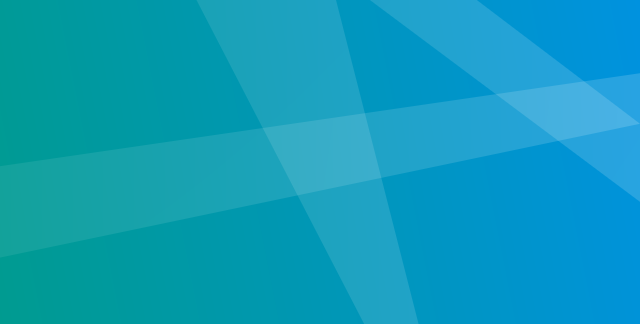
Write a WebGL 2 fragment shader that draws this background.

```glsl
#version 300 es
precision highp float;
// Teal to blue gradient crossed by three translucent tapering light bands.

#define TEAL vec3(0.0, 0.608, 0.565)
#define BLUE vec3(0.0, 0.573, 0.875)
#define GRADIENT_TILT 0.1
#define VEIL_LEFT 0.075
#define VEIL_RIGHT 0.157

uniform vec2 u_resolution;
out vec4 fragColor;

// Smooth half plane: 1 to the left of the line from a to b, 0 to the right.
float leftOf(vec2 p, vec2 a, vec2 b) {
    vec2 along = b - a;
    vec2 rel = p - a;
    float side = along.x * rel.y - along.y * rel.x;
    vec2 slope = vec2(-along.y, along.x) / u_resolution;
    return clamp(side / length(slope) + 0.5, 0.0, 1.0);
}

// Area between two straight edges, left of the first and right of the second.
float band(vec2 p, vec2 a0, vec2 a1, vec2 b0, vec2 b1) {
    return leftOf(p, a0, a1) * (1.0 - leftOf(p, b0, b1));
}

void main() {
    vec2 uv = gl_FragCoord.xy / u_resolution;

    // Background gradient, leaning slightly from the horizontal
    float t = (uv.x + GRADIENT_TILT * uv.y) / (1.0 + GRADIENT_TILT);
    vec3 color = mix(TEAL, BLUE, t);

    // White veils grow stronger towards the right
    float veil = mix(VEIL_LEFT, VEIL_RIGHT, uv.x);
    float rising = band(uv, vec2(0.0, 0.205), vec2(1.0, 0.618),
                            vec2(0.0, 0.487), vec2(1.0, 0.774));
    float steep = band(uv, vec2(0.307, 1.0), vec2(0.569, 0.0),
                           vec2(0.525, 1.0), vec2(0.654, 0.0));
    float falling = band(uv, vec2(0.578, 1.0), vec2(1.0, 0.377),
                             vec2(0.745, 1.0), vec2(1.0, 0.618));

    // Overlaps brighten as stacked layers
    color = mix(color, vec3(1.0), veil * rising);
    color = mix(color, vec3(1.0), veil * steep);
    color = mix(color, vec3(1.0), veil * falling);

    fragColor = vec4(color, 1.0);
}
```
